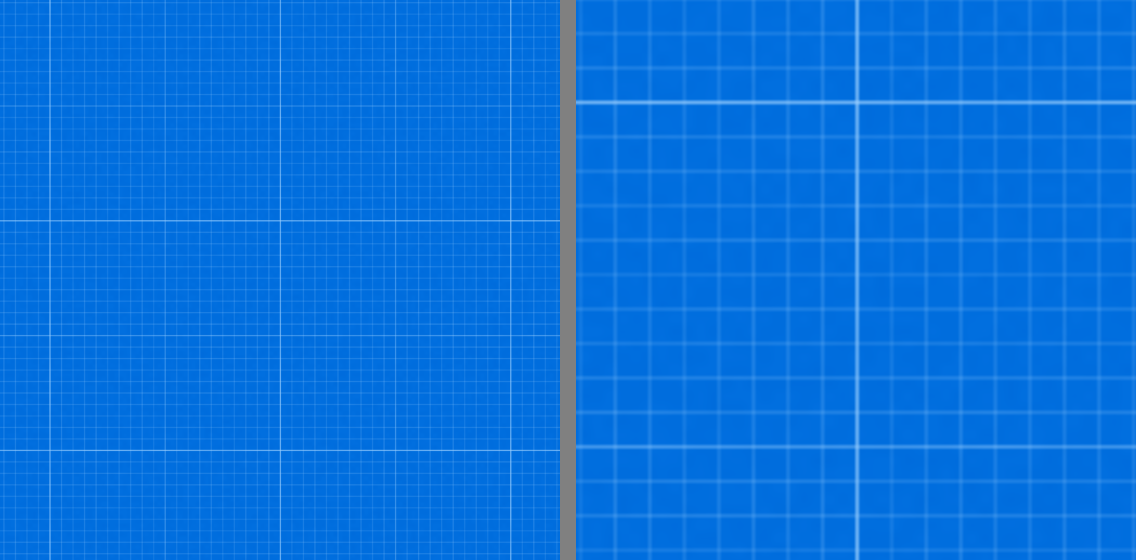
Left: the whole. Right: its middle third, enlarged.
Write a three.js fragment shader that draws this pattern.

```glsl
varying vec2 vUv;

const vec3 PAPER = vec3(0.0, 0.43, 0.87);
const vec3 INK = vec3(0.62, 0.82, 1.0);
const vec2 MAJOR_PITCH = vec2(0.2057, 0.2050);
const vec2 STRONG_ORIGIN = vec2(0.5007, 0.6057);
const float DIVISIONS = 10.0;
const float LINE_REACH = 0.0023;

float hash(vec2 p) {
  vec3 q = fract(vec3(p.xyx) * 0.1031);
  q += dot(q, q.yzx + 33.33);
  return fract((q.x + q.y) * q.z);
}

float valueNoise(vec2 p) {
  vec2 cell = floor(p);
  vec2 f = smoothstep(0.0, 1.0, fract(p));
  float low = mix(hash(cell), hash(cell + vec2(1.0, 0.0)), f.x);
  float high = mix(hash(cell + vec2(0.0, 1.0)), hash(cell + 1.0), f.x);
  return mix(low, high, f.y);
}

float isMultiple(float index, float period) {
  float ratio = index / period;
  return 1.0 - step(0.01, abs(ratio - floor(ratio + 0.5)));
}

// Opacity of one ruled line: minor, medium every 10th, strong every 20th
float lineOpacity(float index, float drift, float seed) {
  float minor = mix(0.11, 0.19, hash(vec2(index + 100.0, seed)));
  float medium = 0.32 + drift * index / DIVISIONS;
  float opacity = mix(minor, medium, isMultiple(index, DIVISIONS));
  return mix(opacity, 0.62, isMultiple(index, 2.0 * DIVISIONS));
}

// Soft parallel lines along one axis
float ruling(float coord, float origin, float majorPitch, float drift, float seed) {
  float pitch = majorPitch / DIVISIONS;
  float position = (coord - origin) / pitch;
  float index = floor(position + 0.5);
  float dist = abs(position - index) * pitch;
  float profile = 1.0 - smoothstep(0.0, LINE_REACH, dist);
  return profile * lineOpacity(index, drift, seed);
}

void main() {
  // Faint paper mottling
  float mottle = valueNoise(vUv * 130.0) - 0.5;
  vec3 color = PAPER + 0.012 * mottle;

  // Vertical and horizontal rulings, with slight fading along their length
  float fade = 0.88 + 0.24 * valueNoise(vUv * 24.0 + 7.0);
  float vertical = ruling(vUv.x, STRONG_ORIGIN.x, MAJOR_PITCH.x, 0.03, 3.0);
  float horizontal = ruling(vUv.y, STRONG_ORIGIN.y, MAJOR_PITCH.y, -0.06, 17.0);
  color = mix(color, INK, vertical * fade);
  color = mix(color, INK, horizontal * fade);

  gl_FragColor = vec4(color, 1.0);
}
```
